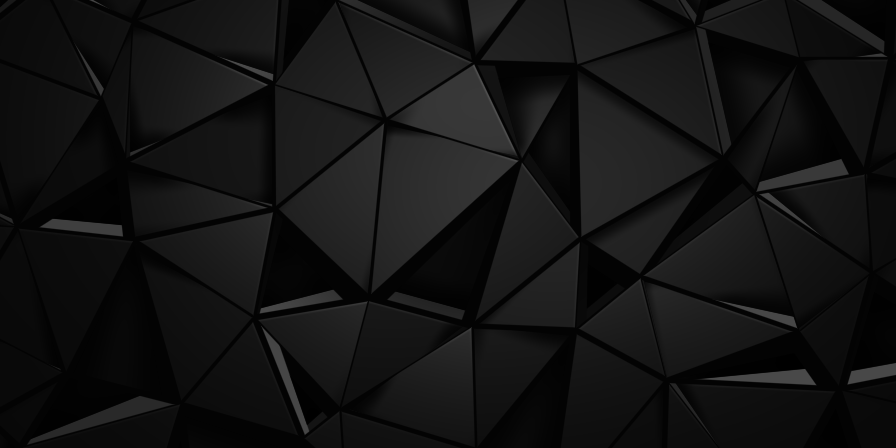
Reproduce this background procedurally as a WebGL 1 fragment shader.

```glsl
precision highp float;
// Dark relief of irregular triangular blocks under a soft central glow.
// A turned, jittered lattice is split into triangles; every triangle is a
// tilted plane, and height steps between neighbours give walls and shadows.

uniform vec2 u_resolution;

const float ROWS = 3.9; // lattice rows over the canvas height

struct Facet {
  vec2 a;
  vec2 b;
  vec2 c;
};

float hash(vec2 p) {
  return fract(sin(dot(p, vec2(127.1, 311.7))) * 4375.85);
}

vec2 latticePoint(vec2 cell) {
  vec2 jitter = vec2(hash(cell), hash(cell + 37.3)) - 0.5;
  return cell + vec2(0.5 * mod(cell.y, 2.0), 0.0) + 0.72 * jitter;
}

vec2 inwardNormal(vec2 a, vec2 b) {
  vec2 along = normalize(b - a);
  return vec2(-along.y, along.x);
}

// Distance to the nearest side, positive inside
float insideDistance(vec2 p, Facet f) {
  return min(dot(p - f.a, inwardNormal(f.a, f.b)),
         min(dot(p - f.b, inwardNormal(f.b, f.c)),
             dot(p - f.c, inwardNormal(f.c, f.a))));
}

// Finds the triangle that contains p
Facet facetAt(vec2 p) {
  Facet found;
  float best = -1e3;
  for (int y = -1; y <= 1; y++) {
    for (int x = -2; x <= 1; x++) {
      vec2 cell = floor(p) + vec2(float(x), float(y));
      vec2 a = latticePoint(cell);
      vec2 b = latticePoint(cell + vec2(1.0, 0.0));
      vec2 c = latticePoint(cell + vec2(1.0, 1.0));
      vec2 d = latticePoint(cell + vec2(0.0, 1.0));
      // Split along the shorter diagonal
      Facet first = Facet(a, b, d);
      Facet second = Facet(b, c, d);
      if (distance(a, c) < distance(b, d)) {
        first = Facet(a, b, c);
        second = Facet(a, c, d);
      }
      float d1 = insideDistance(p, first);
      float d2 = insideDistance(p, second);
      if (d1 > best) { best = d1; found = first; }
      if (d2 > best) { best = d2; found = second; }
    }
  }
  return found;
}

vec2 centroid(Facet f) {
  return (f.a + f.b + f.c) / 3.0;
}

vec2 tilt(Facet f) {
  vec2 id = floor(centroid(f) * 64.0);
  return vec2(hash(id + 5.1), hash(id + 9.7)) - 0.5;
}

// Mostly level blocks, some of them sunk
float heightAt(Facet f, vec2 p) {
  float sunk = smoothstep(0.6, 0.9, hash(floor(centroid(f) * 64.0)));
  return 0.5 * dot(tilt(f), p - centroid(f)) - 0.5 * sunk;
}

void main() {
  vec2 uv = gl_FragCoord.xy / u_resolution.y;
  mat2 turn = mat2(0.88, 0.475, -0.475, 0.88);
  vec2 p = turn * uv * ROWS + vec2(21.0, 13.0);
  vec2 light = turn * vec2(0.45, 0.89);
  float pixel = 0.8 * ROWS / u_resolution.y;
  vec2 fromGlow = uv - vec2(0.53 * u_resolution.x / u_resolution.y, 0.62);

  // Face tone: central glow, own brightness and a slight gradient
  Facet facet = facetAt(p);
  vec2 slope = tilt(facet);
  float glow = exp(-dot(fromGlow * fromGlow, vec2(2.3, 4.4)));
  float sheen = 0.78 + 0.55 * slope.y + 0.3 * slope.x
              + 0.35 * dot(p - centroid(facet), slope + 0.4 * light);
  float face = 0.03 + 0.22 * glow * clamp(sheen, 0.2, 1.3);

  // Each side: shadow, wall of a higher neighbour, bright rim, dark seam
  float shade = 1.0;
  float rim = 0.0;
  float wallTone = 0.0;
  float wallMask = 0.0;
  float seamMask = 0.0;
  vec2 a = facet.a, b = facet.b, c = facet.c;
  for (int side = 0; side < 3; side++) {
    vec2 normal = inwardNormal(a, b);
    vec2 middle = 0.5 * (a + b);
    float pick = hash(floor(middle * 64.0));
    float d = dot(p - a, normal);
    Facet neighbour = facetAt(middle - 0.02 * normal);
    float step = heightAt(neighbour, p) - heightAt(facet, p);
    float rise = max(step - 0.04, 0.0);
    float facing = dot(normal, light);

    float width = rise * (0.1 + 0.2 * abs(facing));
    float shadow = 1.0 - smoothstep(0.0, 0.03 + 0.9 * rise, d - width);
    shade *= 1.0 - 0.75 * shadow * smoothstep(0.0, 0.15, rise);

    float outer = smoothstep(0.2, 0.6, length(fromGlow));
    float lit = smoothstep(0.15, 0.9, facing) * mix(0.3, 1.0, outer);
    float wall = 1.0 - smoothstep(width - pixel, width + pixel, d);
    wallTone = mix(wallTone, 0.012 + 0.3 * lit * (0.4 + 0.6 * pick), wall);
    wallMask = max(wallMask, wall);

    float seam = mix(0.006, 0.03, pick * pick);
    seamMask = max(seamMask, 1.0 - smoothstep(seam - pixel, seam + pixel, d));
    float edge = 1.0 - smoothstep(0.0, 0.025, d - seam);
    rim += edge * smoothstep(0.0, 0.2, -step) * max(-facing, 0.0);

    vec2 next = c;
    c = a; a = b; b = next;
  }

  float tone = face * shade * (1.0 + 0.7 * rim);
  tone = mix(tone, wallTone, wallMask);
  tone = mix(tone, 0.01, seamMask);
  gl_FragColor = vec4(vec3(tone), 1.0);
}
```
